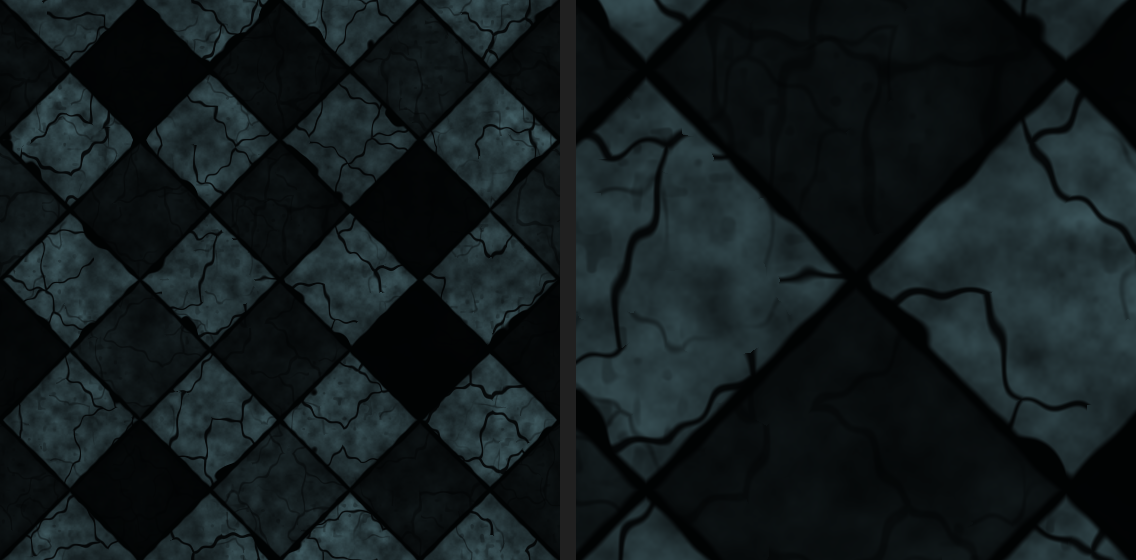
Left: the whole. Right: its middle third, enlarged.
Give the GLSL for this texture, as a Shadertoy shader.

```glsl
#define REPEATS 4.0
#define GROUT 0.021
#define CHIP 0.06
#define CRACK_SCALE 1.9
#define CRACK_WIDTH 0.014
#define HAIR_SCALE 3.1
#define HAIR_WIDTH 0.006
#define GRAIN 1.15
#define DEEP vec3(0.004, 0.010, 0.012)
#define SLATE vec3(0.20, 0.285, 0.305)

// Shade of each dark tile, row by row from the bottom
const float DARK_TONE[16] = float[16](
    0.13, 0.05, 0.38, 0.16,
    0.06, 0.28, 0.18, 0.01,
    0.34, 0.16, 0.15, 0.04,
    0.14, 0.02, 0.12, 0.26);

float hash(vec2 p) {
    vec3 h = fract(p.xyx * vec3(0.1031, 0.1030, 0.0973));
    h += dot(h, h.yzx + 33.33);
    return fract((h.x + h.y) * h.z);
}

vec2 hash2(vec2 p) {
    return vec2(hash(p + 3.7), hash(p + 51.3));
}

// Value noise that wraps over the unit square
float noise(vec2 uv, float freq) {
    vec2 p = uv * freq, i = floor(p), f = fract(p);
    f = f * f * (3.0 - 2.0 * f);
    vec2 a = mod(i, freq), b = mod(i + 1.0, freq);
    return mix(mix(hash(a), hash(vec2(b.x, a.y)), f.x),
               mix(hash(vec2(a.x, b.y)), hash(b), f.x), f.y);
}

float fbm(vec2 uv, float freq) {
    float sum = 0.0, amp = 0.53;
    for (int k = 0; k < 4; k++) {
        sum += amp * noise(uv + 0.37 * float(k), freq);
        freq *= 2.0;
        amp *= 0.5;
    }
    return sum;
}

// Distance to the nearest cell border, leaving out a share of the borders
float crackDistance(vec2 p, float gaps) {
    vec2 base = floor(p), nearId = base, nearVec = vec2(8.0);
    for (int y = -1; y <= 1; y++)
    for (int x = -1; x <= 1; x++) {
        vec2 id = base + vec2(x, y);
        vec2 v = id + hash2(id) - p;
        if (dot(v, v) < dot(nearVec, nearVec)) { nearVec = v; nearId = id; }
    }
    float d = 1.0;
    for (int y = -2; y <= 2; y++)
    for (int x = -2; x <= 2; x++) {
        vec2 id = nearId + vec2(x, y);
        vec2 v = id + hash2(id) - p, across = v - nearVec;
        if (dot(across, across) > 1e-4 && hash(id + nearId + 17.0) > gaps)
            d = min(d, dot(0.5 * (v + nearVec), normalize(across)));
    }
    return d;
}

void mainImage(out vec4 fragColor, in vec2 fragCoord) {
    vec2 uv = fragCoord / iResolution.xy;
    float soft = max(0.012, 1.5 * REPEATS / iResolution.y);

    // Diamond grid: light and dark tiles alternate by row
    vec2 p = uv * REPEATS;
    vec2 diag = vec2(p.x + p.y, p.x - p.y);
    vec2 cell = floor(diag), q = fract(diag) - 0.5;
    vec2 center = mod(0.5 * vec2(cell.x + cell.y + 1.0, cell.x - cell.y), REPEATS);
    bool light = fract(center.y) < 0.25;
    float seed = hash(center * 7.0 + 2.0);
    int slot = int(center.x) + 4 * int(center.y);
    float tone = light ? mix(0.62, 0.88, seed) : DARK_TONE[slot % 16];

    // Stone surface: broad stains, fine grain and small pits
    float stain = fbm(uv, 12.0);
    float grain = fbm(uv + 0.21, 48.0);
    float pits = smoothstep(0.70, 0.92, noise(uv + 0.13, 110.0)) * smoothstep(0.40, 0.65, stain);
    float value = tone * (0.55 + 0.9 * stain) * (1.0 + GRAIN * (grain - 0.5));
    value += (light ? 0.0 : 0.12 * tone + 0.03) * (stain - 0.5);
    value *= 1.0 - 0.3 * pits;

    // Cracks, different in each tile
    vec2 bend = 0.030 * sin(q.yx * 13.0 + seed * 40.0)
              + 0.014 * sin(q.yx * 37.0 + q * 11.0 + seed * 90.0);
    vec2 shift = floor(hash2(center * 5.0 + 9.0) * 60.0) + seed;
    float rough = noise(uv + 0.4, 40.0);
    float width = CRACK_WIDTH * mix(0.35, 1.3, rough) * mix(0.5, 1.1, hash(center + 4.0));
    float major = crackDistance((q + bend) * CRACK_SCALE + shift, 0.3) / CRACK_SCALE;
    float hair = crackDistance((q + bend) * HAIR_SCALE + shift + 70.0, 0.6) / HAIR_SCALE;
    float crack = 1.0 - smoothstep(width - 0.5 * soft, width + soft, major);
    float hairline = 1.0 - smoothstep(0.0, HAIR_WIDTH + soft, hair);
    value *= 1.0 - (light ? 0.9 : 0.45) * crack;
    value *= 1.0 - 0.4 * hairline * smoothstep(0.3, 0.6, stain);

    // Worn tile edges and grout
    float edge = 0.5 - max(abs(q.x), abs(q.y));
    float chip = smoothstep(0.72, 0.95, noise(uv + 0.07, 22.0));
    float gap = GROUT + 0.014 * (noise(uv, 64.0) - 0.5) + (light ? CHIP * chip : 0.0);
    value *= 0.82 + 0.18 * smoothstep(0.0, 0.12, edge);
    value *= smoothstep(gap - soft, gap + soft, edge);

    fragColor = vec4(mix(DEEP, SLATE, clamp(value, 0.0, 1.25)), 1.0);
}
```
